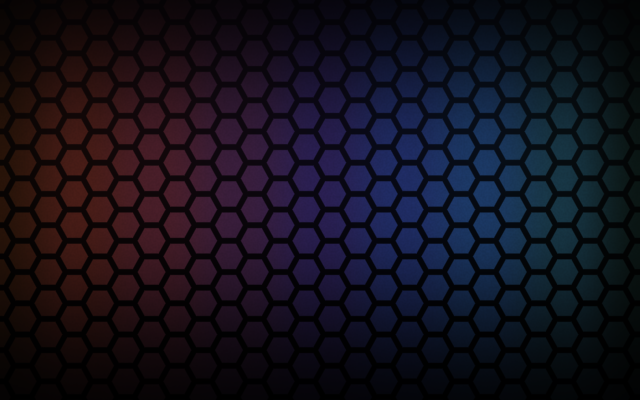
A WebGL 2 fragment shader for this pattern:

```glsl
#version 300 es
precision highp float;

uniform vec2 u_resolution;
out vec4 outColor;

// Lengths are fractions of the canvas height
const float ROW_PITCH = 0.0781;
const float COLUMN_PITCH = 0.0645;
const float LINE_WIDTH = 0.0146;
const vec2 CELL_ORIGIN = vec2(0.25, 0.7104);
const float SQRT3 = 1.7320508;

const int STOP_COUNT = 9;
const vec3 SPECTRUM[STOP_COUNT] = vec3[](
    vec3(0.150, 0.070, 0.025),
    vec3(0.275, 0.105, 0.080),
    vec3(0.275, 0.110, 0.150),
    vec3(0.215, 0.110, 0.225),
    vec3(0.155, 0.115, 0.310),
    vec3(0.115, 0.165, 0.380),
    vec3(0.100, 0.215, 0.385),
    vec3(0.085, 0.205, 0.260),
    vec3(0.035, 0.080, 0.070));

vec2 hashGradient(vec2 cell) {
    vec3 h = fract(cell.xyx * vec3(0.1031, 0.1030, 0.0973));
    h += dot(h, h.yzx + 33.33);
    float angle = 6.28318 * fract((h.x + h.y) * h.z);
    return vec2(cos(angle), sin(angle));
}

float gradientNoise(vec2 p) {
    vec2 i = floor(p);
    vec2 f = p - i;
    vec2 w = f * f * f * (f * (f * 6.0 - 15.0) + 10.0);
    float a = dot(hashGradient(i), f);
    float b = dot(hashGradient(i + vec2(1, 0)), f - vec2(1, 0));
    float c = dot(hashGradient(i + vec2(0, 1)), f - vec2(0, 1));
    float d = dot(hashGradient(i + vec2(1, 1)), f - vec2(1, 1));
    return mix(mix(a, b, w.x), mix(c, d, w.x), w.y);
}

// Offset from the nearest centre of a flat-topped grid with unit row pitch
vec2 hexOffset(vec2 p) {
    vec2 period = vec2(SQRT3, 1.0);
    vec2 a = mod(p + 0.5 * period, period) - 0.5 * period;
    vec2 b = mod(p, period) - 0.5 * period;
    return dot(a, a) < dot(b, b) ? a : b;
}

float hexDistance(vec2 p, float apothem) {
    p = abs(p);
    return max(p.y, 0.5 * SQRT3 * p.x + 0.5 * p.y) - apothem;
}

vec3 spectrum(float x) {
    float t = clamp(x, 0.0, 1.0) * float(STOP_COUNT - 1);
    vec3 color = SPECTRUM[0];
    for (int i = 1; i < STOP_COUNT; i++) {
        color = mix(color, SPECTRUM[i], smoothstep(0.0, 1.0, t - float(i - 1)));
    }
    return color;
}

// Broad horizontal band of light that fades to the top and bottom
float bandLight(float y, float center, float spread) {
    return exp(-pow(abs(y - center) / spread, 2.4));
}

void main() {
    vec2 uv = gl_FragCoord.xy / u_resolution;
    vec2 p = gl_FragCoord.xy / u_resolution.y;

    // Honeycomb mask
    vec2 gridScale = vec2(0.5 * SQRT3 / COLUMN_PITCH, 1.0 / ROW_PITCH);
    vec2 local = hexOffset((p - CELL_ORIGIN) * gridScale);
    float dist = hexDistance(local, 0.5 - 0.5 * LINE_WIDTH / ROW_PITCH);
    float blur = 0.9 / (u_resolution.y * ROW_PITCH);
    float face = 1.0 - smoothstep(-blur, blur, dist);

    // Coloured light, with fainter lines towards the bottom
    vec3 glow = spectrum(uv.x) * bandLight(uv.y, 0.53, 0.36);
    float lineLight = mix(0.05, 0.30, smoothstep(0.1, 0.9, uv.y));
    vec3 lineColor = glow * lineLight + vec3(0.008, 0.006, 0.012) * uv.y;

    // Fine grain on the faces
    float grain = gradientNoise(p * 190.0) + 0.5 * gradientNoise(p * 70.0);
    vec3 faceColor = glow * (1.0 + 0.07 * grain) + vec3(0.006, 0.005, 0.008);

    outColor = vec4(mix(lineColor, faceColor, face), 1.0);
}
```
